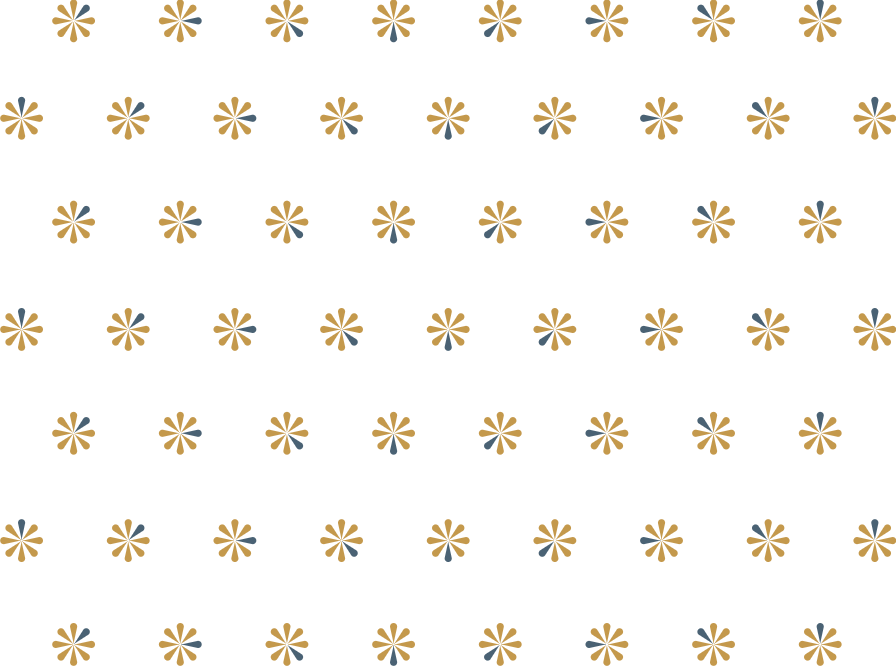
This pattern is drawn by a WebGL 2 fragment shader. Its source:

```glsl
#version 300 es
precision highp float;
// Staggered rows of eight-petal gold florets, one slate petal turning clockwise along each row.

uniform vec2 u_resolution;
out vec4 fragColor;

// Layout, in units of which the canvas is 768 wide
const float CANVAS_WIDTH = 768.0;
const int ROWS = 7;
const float COLUMN_STEP = 91.42;
const float ROW_PAIR_STEP = 181.0;
const vec2 FIRST_EVEN = vec2(63.1, 20.2);   // first floret of the even rows
const vec2 FIRST_ODD = vec2(18.5, 109.2);   // first floret of the odd rows
const float TOP_ROW_DROP = 8.5;             // the top row sits a little lower

// Floret
const float PETALS = 8.0;
const float PETAL_START = 1.0;
const float PETAL_LENGTH = 14.3;            // from point to bulb centre
const float BULB_RADIUS = 3.05;

// Colours
const vec3 PAPER = vec3(1.0);
const vec3 GOLD = vec3(0.77, 0.60, 0.30);
const vec3 SLATE = vec3(0.29, 0.385, 0.455);

const float TAU = 6.28318;

// Signed distance to a teardrop with its point at the origin and its bulb up the y axis
float teardrop(vec2 p, float len, float radius) {
    p.x = abs(p.x);
    float slope = -radius / len;
    float rise = sqrt(1.0 - slope * slope);
    float along = dot(p, vec2(-slope, rise));
    if (along < 0.0) return length(p);
    if (along > rise * len) return length(p - vec2(0.0, len)) - radius;
    return dot(p, vec2(rise, slope));
}

// Paints one floret; accent is the slate petal, counted clockwise from the top
vec3 paintFloret(vec3 base, vec2 p, float accent, float pixel) {
    float sector = TAU / PETALS;
    float angle = atan(p.x, p.y);
    float petal = floor(angle / sector + 0.5);
    float local = angle - petal * sector;
    vec2 q = length(p) * vec2(sin(local), cos(local)) - vec2(0.0, PETAL_START);
    float d = teardrop(q, PETAL_LENGTH, BULB_RADIUS);
    float isAccent = step(mod(petal - accent + 0.5, PETALS), 1.0);
    float cover = clamp(0.5 - d / pixel, 0.0, 1.0);
    return mix(base, mix(GOLD, SLATE, isAccent), cover);
}

void main() {
    float pixel = CANVAS_WIDTH / u_resolution.x;
    vec2 p = gl_FragCoord.xy * pixel;
    vec3 color = PAPER;

    for (int row = 0; row < ROWS; row++) {
        bool odd = row % 2 == 1;
        vec2 start = odd ? FIRST_ODD : FIRST_EVEN;
        start.y += ROW_PAIR_STEP * float(row / 2);
        if (row == ROWS - 1) start.y -= TOP_ROW_DROP;

        // Nearest floret in this row
        float column = floor((p.x - start.x) / COLUMN_STEP + 0.5);
        vec2 center = start + vec2(column * COLUMN_STEP, 0.0);
        float accent = column + (odd ? 0.0 : 1.0);
        color = paintFloret(color, p - center, accent, pixel);
    }
    fragColor = vec4(color, 1.0);
}
```
